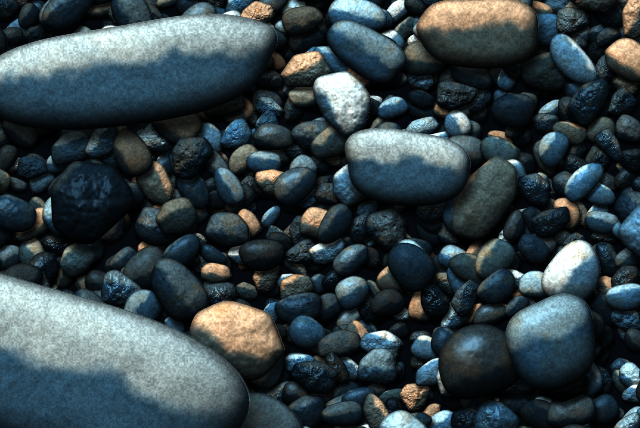
Write a Shadertoy shader that draws this texture.

```glsl
// Bed of wet, dark beach pebbles with a few large slabs in low, warm sunlight.
const vec3 DEEP  = vec3(0.015, 0.03, 0.05);    // gaps between stones
const vec3 SLATE = vec3(0.16, 0.205, 0.225);   // stone colours
const vec3 BLUE  = vec3(0.43, 0.53, 0.57);
const vec3 GREY  = vec3(0.40, 0.40, 0.36);
const vec3 TAN   = vec3(0.72, 0.56, 0.44);
const vec3 PALE  = vec3(0.80, 0.84, 0.84);
const vec3 SLAB  = vec3(0.57, 0.61, 0.61);
const vec3 RUST  = vec3(0.50, 0.36, 0.24);
const vec3 SKY   = vec3(0.46, 0.76, 0.97);     // cool fill light
const vec3 SUN   = vec3(0.96, 0.77, 0.57);     // warm key light
const vec3 SUN_DIR = vec3(-0.30, 0.64, 0.71);
const vec2 SHADOW_OFFSET = vec2(0.10, -0.24);
const float SHADOW_DEPTH = 0.8;
const float SPECKLE = 0.5;
// Pebble layers, deepest first: cell size and share of cells filled
const int LAYERS = 5;
const float CELL[LAYERS] = float[](0.06, 0.07, 0.092, 0.13, 0.19);
const float FILL[LAYERS] = float[](1.0, 0.9, 0.8, 0.45, 0.13);
// Large stones: centre and half size, then angle and tone
const int SLABS = 6;
const vec4 SLAB_BOX[SLABS] = vec4[](
    vec4(0.09, 0.14, 0.49, 0.20), vec4(0.30, 0.83, 0.34, 0.12),
    vec4(0.95, 0.61, 0.15, 0.085), vec4(1.12, 0.925, 0.138, 0.085),
    vec4(1.29, 0.20, 0.105, 0.105), vec4(0.855, 0.88, 0.10, 0.052));
const vec2 SLAB_LOOK[SLABS] = vec2[](vec2(-0.36, 2.0), vec2(0.12, 2.0),
    vec2(-0.08, 2.0), vec2(0.05, 0.85), vec2(0.3, 0.6), vec2(-0.6, 0.6));

struct Stone { vec2 centre, halfSize; float angle, flatness, tone, lean; vec3 seed; };

vec3 hash3(vec2 p) {
    vec3 q = fract(p.xyx * vec3(0.1031, 0.1030, 0.0973));
    q += dot(q, q.yxz + 33.33);
    return fract((q.xxy + q.yzz) * q.zyx);
}
float noise(vec2 p) {
    vec2 i = floor(p), f = fract(p), e = vec2(0.0, 1.0);
    f = f * f * (3.0 - 2.0 * f);
    return mix(mix(hash3(i).x, hash3(i + e.yx).x, f.x),
               mix(hash3(i + e.xy).x, hash3(i + e.yy).x, f.x), f.y);
}
float fbm(vec2 p) {
    return 0.55 * noise(p) + 0.3 * noise(p * 2.1 + 7.0) + 0.15 * noise(p * 4.3 + 3.0);
}
vec2 toLocal(Stone s, vec2 rel) {
    float c = cos(s.angle), d = sin(s.angle);
    return mat2(c, -d, d, c) * rel / s.halfSize;
}
// 0 at the centre, 1 on the outline: wobbly superellipse with soft facets
float stoneRadius(Stone s, vec2 q) {
    float power = 1.4 + 0.6 * s.seed.x + 0.3 * s.flatness, a = atan(q.y, q.x);
    float r = pow(pow(abs(q.x), power) + pow(abs(q.y), power), 1.0 / power);
    r *= 1.0 + 0.05 * sin(2.0 * a + 6.3 * s.seed.y) + 0.05 * sin(3.0 * a + 6.3 * s.seed.z);
    for (int i = 0; i < 3; i++) {
        float f = 6.3 * s.seed.z + 2.2 * float(i);
        float cut = dot(q, vec2(cos(f), sin(f))) * mix(0.8, 1.18, s.seed.x);
        r = 0.5 * (r + cut + sqrt((r - cut) * (r - cut) + 0.006));
    }
    return r;
}
float stoneHeight(Stone s, vec2 rel, float size) {
    float dome = sqrt(max(1.0 - pow(stoneRadius(s, toLocal(s, rel)), s.flatness), 0.0));
    float bump = fbm(rel / size * 2.2 + 40.0 * s.seed.xy);
    return size * (0.75 * dome + mix(0.04, 0.4, pow(s.seed.x, 3.0)) * bump);
}
vec3 stoneAlbedo(Stone s, vec2 p, vec2 rel, float size) {
    float t = s.tone, stain = fbm(rel / size * 1.6 + 60.0 * s.seed.zx);
    vec3 base = t < 0.47 ? SLATE : t < 0.71 ? BLUE : t < 0.80 ? GREY
              : t < 0.89 ? TAN : t < 1.5 ? PALE : SLAB;
    float rusty = (t > 1.5 ? 0.1 : 0.4) * smoothstep(0.52, 0.75, stain);
    base = mix(base, RUST * (0.4 + base), rusty);
    base *= t < 0.8 ? mix(0.55, 1.4, s.seed.y) : 1.0;
    float grain = 0.6 * noise(p * 290.0) + 0.4 * noise(p * 120.0 + 9.0) - 0.45;
    return base * (0.82 + 0.3 * stain + SPECKLE * grain);
}
// Darkens the bed with the shadow of one stone, then paints the stone
void layStone(inout vec3 col, vec2 p, Stone s, float light) {
    vec2 rel = p - s.centre, q = toLocal(s, rel);
    if (length(rel) > 1.9 * max(s.halfSize.x, s.halfSize.y)) return;
    float size = min(s.halfSize.x, s.halfSize.y), soft = 0.6 / iResolution.y;
    float shade = stoneRadius(s, toLocal(s, rel - SHADOW_OFFSET * size));
    col *= 1.0 - SHADOW_DEPTH * (1.0 - smoothstep(0.88, 1.18, shade));
    float r = stoneRadius(s, q);
    float cover = 1.0 - smoothstep(-soft, soft, (r - 1.0) * size);
    if (cover <= 0.0) return;
    // Surface normal from the height field
    float e = 0.025 * size, h = stoneHeight(s, rel, size);
    vec3 n = normalize(vec3(h - stoneHeight(s, rel + vec2(e, 0.0), size),
                            h - stoneHeight(s, rel + vec2(0.0, e), size), e));
    // Sunlit upper part, cool shade below, dark rim, wet glint
    float edge = q.y + 0.6 * (fbm(rel / size * 1.5 + 30.0 * s.seed.yz) - 0.5) + s.lean;
    float sunlit = smoothstep(-0.1, 0.2, edge) * max(dot(n, SUN_DIR), 0.0);
    float sky = 0.5 + 0.5 * dot(n, vec3(-0.1, 0.77, 0.63));
    float rim = 1.0 - 0.4 * smoothstep(0.88, 1.01, r);
    vec3 lit = stoneAlbedo(s, p, rel, size) * (SKY * pow(sky, 2.3) + SUN * sunlit) * rim;
    float glint = pow(max(dot(n, normalize(SUN_DIR + vec3(0.0, 0.0, 1.0))), 0.0), 34.0);
    lit += (SKY + 0.1) * glint * (s.tone < 0.71 ? 0.42 : 0.08) * s.seed.z;
    col = mix(col, lit * light, cover);
}
void mainImage(out vec4 fragColor, in vec2 fragCoord) {
    vec2 p = fragCoord / iResolution.y;
    vec3 col = DEEP;
    // Pebbles, one per filled cell
    for (int k = 0; k < LAYERS; k++) {
        float layer = float(k), depth = layer / float(LAYERS - 1);
        vec2 shift = vec2(0.37, 0.61) * layer, home = floor(p / CELL[k] + shift);
        for (int j = 0; j < 9; j++) {
            vec2 id = home + vec2(j % 3 - 1, 1 - j / 3);
            vec3 a = hash3(id + 17.0 * layer + 5.0), b = hash3(id + 31.0 * layer + 91.0);
            vec3 c = hash3(id + 47.0 * layer + 203.0);
            if (a.z > FILL[k]) continue;
            vec2 centre = (id + 0.5 + 0.6 * (a.xy - 0.5) - shift) * CELL[k];
            vec2 halfSize = CELL[k] * mix(0.44, 0.62, b.x) * vec2(1.0, mix(0.55, 0.88, b.y));
            layStone(col, p, Stone(centre, halfSize, 2.4 * (b.z - 0.5), 2.5,
                c.x * mix(0.95, 1.0, depth), mix(-1.0, 0.7, c.y),
                hash3(id * 1.7 + 11.0 * layer + 301.0)), mix(0.8, 1.12, sqrt(depth)));
        }
    }
    // Slabs and boulders on top
    for (int i = 0; i < SLABS; i++)
        layStone(col, p, Stone(SLAB_BOX[i].xy, SLAB_BOX[i].zw, SLAB_LOOK[i].x, 4.5,
            SLAB_LOOK[i].y, -0.1, hash3(vec2(i, 7)) * vec3(0.35, 1.0, 1.0)), 1.05);
    fragColor = vec4(clamp(col, 0.0, 1.0), 1.0);
}
```
